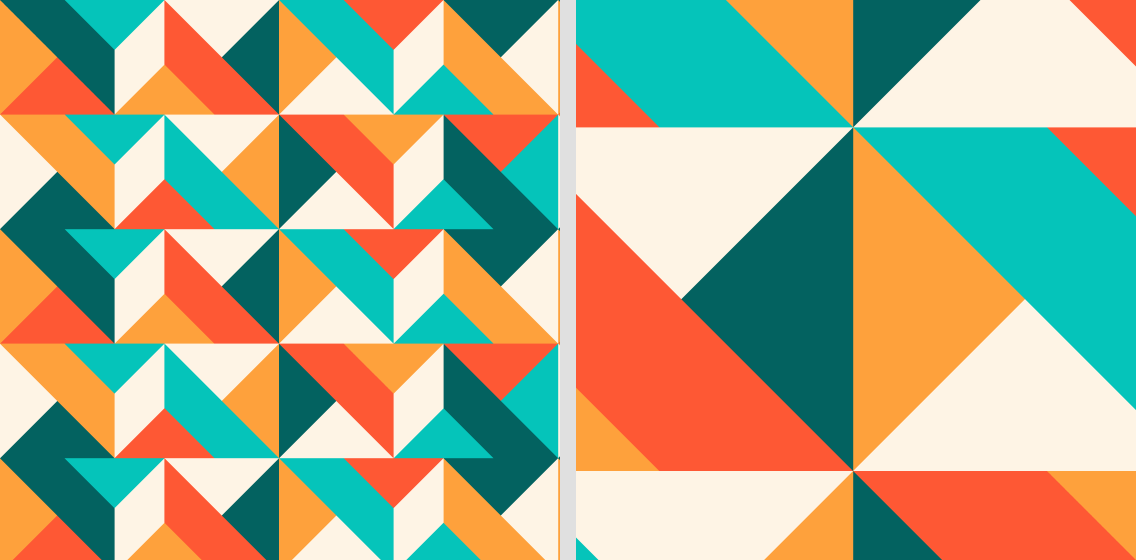
Left: the whole. Right: its middle third, enlarged.
Write a three.js fragment shader that draws this pattern.

```glsl
// Geometric ribbon tiling: wide blocks of diagonal bands, triangles and a
// folded centre strip. Each block is split by 45 degree lines, and its colours
// alternate with the parity of its row and column. Edges are supersampled.

varying vec2 vUv;

const float ROW_HEIGHT = 0.20456;        // block height on the canvas
const float FOLD = 0.436;                // centre strip width, in block heights
const float BAND = 1.0 - FOLD;           // band width measured along the rows
const float BLOCK_WIDTH = 2.0 + FOLD;    // two squares and the centre strip
const int SAMPLES = 5;                   // antialiasing samples per axis

const vec3 CREAM  = vec3(0.995, 0.957, 0.898);
const vec3 ORANGE = vec3(0.995, 0.631, 0.235);
const vec3 PINE   = vec3(0.010, 0.384, 0.376);
const vec3 TEAL   = vec3(0.020, 0.770, 0.730);
const vec3 RED    = vec3(0.995, 0.345, 0.205);

// Chooses a colour by block parity: even row (a, b), odd row (c, d).
vec3 pick(vec2 odd, vec3 a, vec3 b, vec3 c, vec3 d) {
  return mix(mix(a, b, odd.x), mix(c, d, odd.x), odd.y);
}

vec3 upperFold(vec2 odd) { return pick(odd, TEAL, RED, TEAL, ORANGE); }
vec3 lowerFold(vec2 odd) { return pick(odd, ORANGE, TEAL, RED, TEAL); }

// Left square: band above the falling diagonal, two triangles below it.
vec3 leftSquare(vec2 p, vec2 odd) {
  if (p.x - p.y > BAND) return upperFold(odd);
  if (p.x > p.y) return pick(odd, PINE, TEAL, ORANGE, RED);
  if (p.x + p.y < 1.0) return pick(odd, ORANGE, ORANGE, CREAM, PINE);
  return pick(odd, RED, CREAM, PINE, CREAM);
}

// Centre strip: a slanted cream panel between two triangle tips.
vec3 centreStrip(vec2 p, vec2 odd) {
  float rise = p.x + p.y;
  if (rise < FOLD) return upperFold(odd);
  if (rise > 1.0) return lowerFold(odd);
  return CREAM;
}

// Right square: two triangles above the falling diagonal, band below it.
vec3 rightSquare(vec2 p, vec2 odd) {
  if (p.y - p.x > BAND) return lowerFold(odd);
  if (p.y > p.x) return pick(odd, RED, ORANGE, TEAL, PINE);
  if (p.x + p.y < 1.0) return pick(odd, CREAM, PINE, CREAM, RED);
  return pick(odd, PINE, CREAM, ORANGE, TEAL);
}

// Rows count down from the top edge; p runs right and down inside a block.
vec3 pattern(vec2 uv) {
  vec2 grid = vec2(uv.x, 1.0 - uv.y) / (ROW_HEIGHT * vec2(BLOCK_WIDTH, 1.0));
  vec2 odd = mod(floor(grid), 2.0);
  vec2 p = fract(grid) * vec2(BLOCK_WIDTH, 1.0);
  if (p.x < 1.0) return leftSquare(p, odd);
  if (p.x < 1.0 + FOLD) return centreStrip(p - vec2(1.0, 0.0), odd);
  return rightSquare(p - vec2(1.0 + FOLD, 0.0), odd);
}

void main() {
  // Average a regular grid of samples over the pixel footprint.
  vec2 footprint = fwidth(vUv);
  vec3 sum = vec3(0.0);
  for (int j = 0; j < SAMPLES; j++) {
    for (int i = 0; i < SAMPLES; i++) {
      vec2 offset = (vec2(float(i), float(j)) + 0.5) / float(SAMPLES) - 0.5;
      sum += pattern(vUv + offset * footprint);
    }
  }
  gl_FragColor = vec4(sum / float(SAMPLES * SAMPLES), 1.0);
}
```
